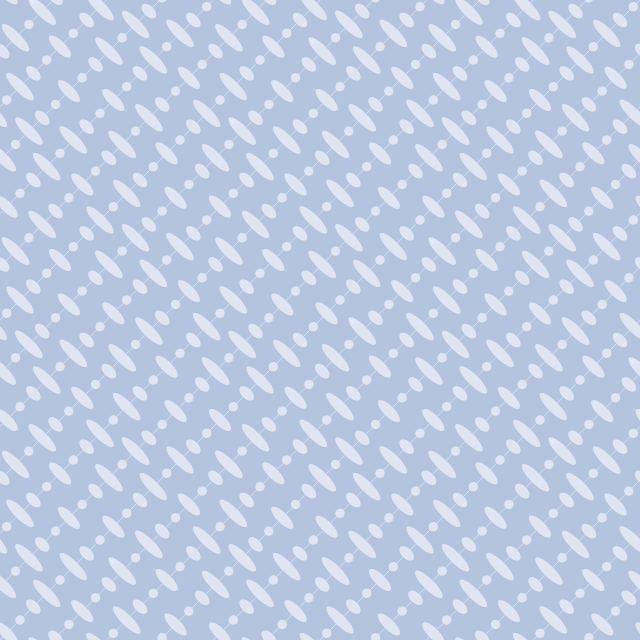
Reproduce this pattern procedurally as a Shadertoy shader.

```glsl
// Pale oval beads threaded on thin diagonal strings over a soft blue ground.
// Each string repeats an eight-bead sequence, mirrored about its middle; four
// strings with different offsets make one square tile, repeated 3 by 3.

const float TILES = 3.0;             // repeats across and down
const float TILE_SIZE = 48.0;        // side of a tile, in pattern units
const float STRING_STEP = 12.0;      // distance between strings along x
const float BEAD_STEP = 3.0;         // distance between beads along x
const float BEADS = 8.0;             // beads in one sequence
const float STRING_WIDTH = 0.12;
const vec4 STRING_OFFSET = vec4(1.5, 18.5, 13.5, 15.5);

// Bead radii: x along the string, y across it
const vec2 DOT_BEAD    = vec2(1.05, 1.05);
const vec2 SMALL_BEAD  = vec2(1.15, 2.0);
const vec2 MEDIUM_BEAD = vec2(1.2, 3.3);
const vec2 LARGE_BEAD  = vec2(1.22, 4.2);

const vec3 GROUND_COLOR = vec3(0.708, 0.769, 0.870);
const vec3 BEAD_COLOR   = vec3(0.873, 0.903, 0.950);

const float SQRT2 = 1.41421;

// Approximate signed distance to an axis-aligned ellipse
float ellipseDistance(vec2 p, vec2 radii) {
    float scaled = length(p / radii);
    float slope = length(p / (radii * radii));
    return scaled * (scaled - 1.0) / max(slope, 1e-4);
}

// Sequence: medium, dot, small, large, dot, large, small, dot
vec2 beadRadii(float index) {
    float folded = 4.0 - abs(4.0 - mod(index, BEADS));
    if (folded < 0.5) return MEDIUM_BEAD;
    if (folded < 1.5) return DOT_BEAD;
    if (folded < 2.5) return SMALL_BEAD;
    if (folded < 3.5) return LARGE_BEAD;
    return DOT_BEAD;
}

float coverage(float dist, float pixel) {
    return clamp(0.5 - dist / pixel, 0.0, 1.0);
}

void mainImage(out vec4 fragColor, in vec2 fragCoord) {
    float span = TILES * TILE_SIZE;
    float pixel = span / iResolution.y;
    vec2 p = fragCoord * pixel;
    p.y = span - p.y;

    // Nearest string, and the foot of the perpendicular on it
    float stringIndex = floor((p.x + p.y) / STRING_STEP + 0.5);
    float offLine = p.x + p.y - stringIndex * STRING_STEP;
    float across = offLine / SQRT2;
    float along = p.x - 0.5 * offLine
                - STRING_OFFSET[int(mod(stringIndex, 4.0))];

    // Nearest bead on that string
    float beadIndex = floor(along / BEAD_STEP + 0.5);
    vec2 local = vec2((along - beadIndex * BEAD_STEP) * SQRT2, across);

    float bead = coverage(ellipseDistance(local, beadRadii(beadIndex)), pixel);
    float thread = coverage(abs(across) - 0.5 * STRING_WIDTH, pixel);

    vec3 color = mix(GROUND_COLOR, BEAD_COLOR, max(bead, thread));
    fragColor = vec4(color, 1.0);
}
```
